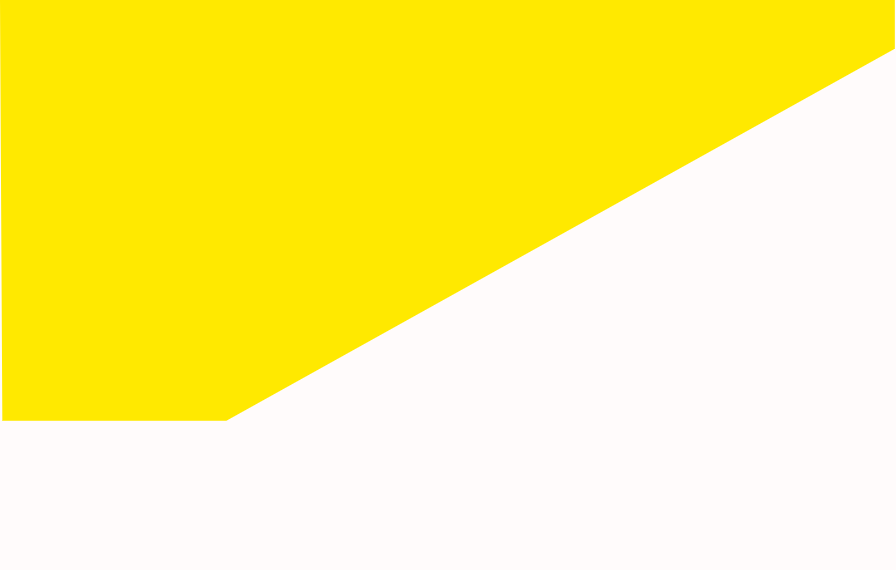
Reproduce this background procedurally as a Shadertoy shader.

```glsl
// A flat yellow panel with a slanted lower-right side on a warm white ground.
// The panel is an intersection of half-planes, given as signed distances
// to its edges and smoothed over about one pixel.

const vec3 WARM_WHITE = vec3(1.0, 0.984, 0.984);
const vec3 YELLOW = vec3(1.0, 0.914, 0.0);

// Signed distance to the line from a to b, negative on its left side
float halfPlane(vec2 p, vec2 a, vec2 b) {
    vec2 along = normalize(b - a);
    return dot(p - a, vec2(along.y, -along.x));
}

// Coverage of a shape from its signed distance
float coverage(float dist, float pixel) {
    return clamp(0.5 - dist / pixel, 0.0, 1.0);
}

// Panel bounded by its left, bottom, slanted and right edges
float panel(vec2 p, vec2 size) {
    vec2 topLeft = vec2(0.0, 1.0) * size;
    vec2 bottomLeft = vec2(0.0026, 0.2618) * size;
    vec2 slantStart = vec2(0.2526, 0.2618) * size;
    vec2 slantEnd = vec2(0.9987, 0.9145) * size;
    vec2 topRight = vec2(0.9987, 1.0) * size;

    float dist = halfPlane(p, topLeft, bottomLeft);
    dist = max(dist, halfPlane(p, bottomLeft, slantStart));
    dist = max(dist, halfPlane(p, slantStart, slantEnd));
    return max(dist, halfPlane(p, slantEnd, topRight));
}

void mainImage(out vec4 fragColor, in vec2 fragCoord) {
    // Canvas units: height is 1, width is the aspect ratio
    float pixel = 1.0 / iResolution.y;
    vec2 p = fragCoord * pixel;
    vec2 size = iResolution.xy * pixel;

    float mask = coverage(panel(p, size), pixel);
    fragColor = vec4(mix(WARM_WHITE, YELLOW, mask), 1.0);
}
```
